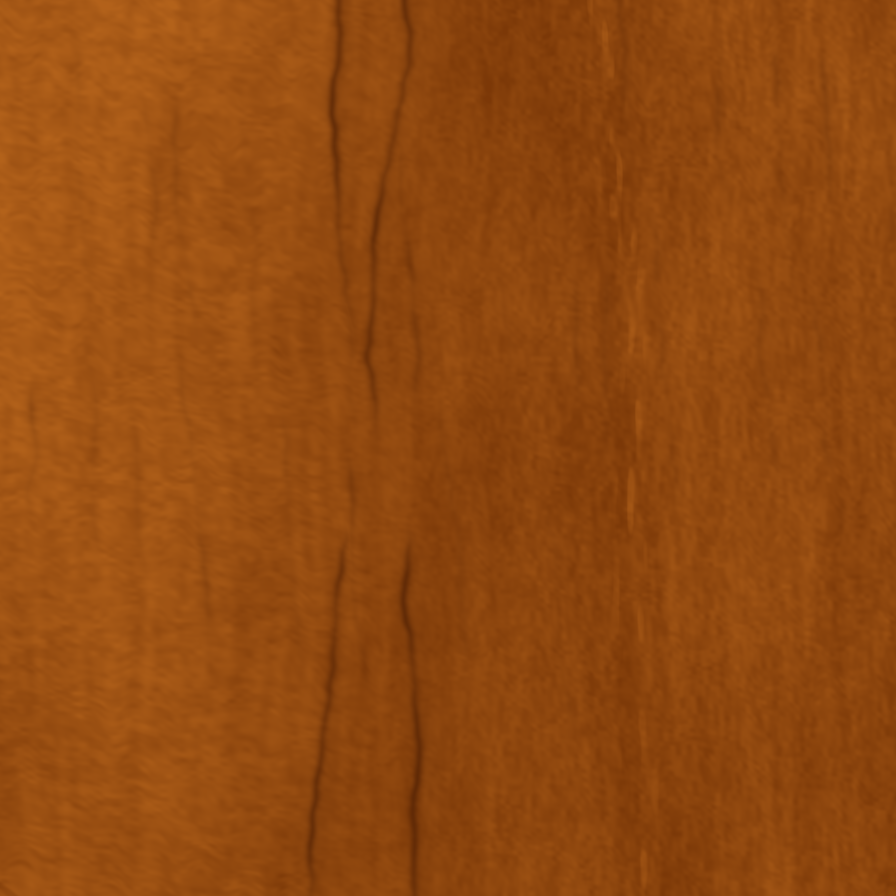
This texture is drawn by a Shadertoy shader. Its source:

```glsl
#define DARK_WOOD vec3(0.505, 0.236, 0.036)
#define LIGHT_WOOD vec3(0.668, 0.358, 0.092)
#define VEIN_COLOR vec3(0.33, 0.135, 0.016)
#define STREAK_CONTRAST 0.42
#define FLECK_CONTRAST 0.56
#define CLOUD_CONTRAST 0.5
#define VEIN_WIDTH 0.0048
#define SEAM_X 0.70
#define FAINT_VEINS 26

float hash(vec2 p) {
    vec3 q = fract(vec3(p.xyx) * 0.1031);
    q += dot(q, q.yzx + 33.33);
    return fract((q.x + q.y) * q.z);
}

float noise(vec2 p) {
    vec2 cell = floor(p), f = fract(p);
    f = f * f * (3.0 - 2.0 * f);
    float low = mix(hash(cell), hash(cell + vec2(1, 0)), f.x);
    float high = mix(hash(cell + vec2(0, 1)), hash(cell + vec2(1, 1)), f.x);
    return mix(low, high, f.y);
}

float fbm(vec2 p) {
    float sum = 0.0, gain = 0.5;
    for (int i = 0; i < 4; i++) {
        sum += gain * noise(p);
        p = mat2(0.8, 0.6, -0.6, 0.8) * p * 2.03 + 17.0;
        gain *= 0.5;
    }
    return sum / 0.9375;
}

// Dark core with a soft shoulder on its right side
float veinProfile(float d, float width) {
    float core = exp(-d * d / (width * width));
    float shoulder = exp(-abs(d) / (width * (d > 0.0 ? 3.0 : 1.5)));
    return 0.65 * core + 0.35 * shoulder;
}

float span(float y, float bottom, float top) {
    return smoothstep(bottom - 0.06, bottom + 0.1, y) * (1.0 - smoothstep(top - 0.04, top + 0.04, y));
}

float wander(float y, float seed) {
    float slow = noise(vec2(y * 5.0, seed)) - 0.5;
    float kinks = noise(vec2(y * 18.0, seed + 9.0)) - 0.5;
    float jitter = noise(vec2(y * 55.0, seed + 21.0)) - 0.5;
    return 0.017 * slow + 0.011 * kinks + 0.004 * jitter;
}

// Strong cluster: the outer pair runs low, the inner pair runs high and converges
float strongVeins(vec2 uv) {
    float dark = 0.0;
    for (int i = 0; i < 4; i++) {
        float k = float(i);
        bool upper = i == 1 || i == 2;
        float lean = i == 0 ? 0.13 * uv.y : 0.0;
        lean += i == 1 ? 0.06 * (0.85 - uv.y) : 0.0;
        lean += i == 2 ? 0.04 * smoothstep(0.72, 0.95, uv.y) : 0.0;
        float x = 0.338 + 0.04 * k + lean + wander(uv.y, 3.0 + 7.0 * k);
        float extent = upper ? span(uv.y, 0.63 - 0.11 * (k - 1.0), 1.2) : span(uv.y, -0.2, 0.39);
        float pressure = 0.35 + 0.6 * noise(vec2(uv.y * 16.0, k * 5.0));
        dark = max(dark, extent * pressure * veinProfile(uv.x - x, VEIN_WIDTH));
    }
    return dark;
}

// Scattered, broken growth lines, mostly in the upper half
float faintVeins(vec2 uv) {
    float dark = 0.0;
    for (int i = 0; i < FAINT_VEINS; i++) {
        float k = float(i);
        float middle = 0.3 + 0.65 * fract(0.71 + 0.382 * k);
        float x = fract(0.205 + 0.2361 * k) - 0.07 * (uv.y - middle) + wander(uv.y, 40.0 + 6.0 * k);
        float reach = 0.08 + 0.12 * hash(vec2(k, 5.0));
        float broken = smoothstep(0.2, 0.8, noise(vec2(uv.y * 24.0, 60.0 + k)));
        float strength = (0.1 + 0.3 * hash(vec2(k, 11.0))) * (0.3 + 0.7 * broken);
        dark = max(dark, span(uv.y, middle - reach, middle + reach) * strength * veinProfile(uv.x - x, VEIN_WIDTH));
    }
    return dark;
}

void mainImage(out vec4 fragColor, in vec2 fragCoord) {
    vec2 uv = fragCoord / iResolution.xy;
    float bend = 0.035 * (fbm(uv * vec2(4.0, 3.0)) - 0.5);
    vec2 grain = vec2(uv.x + bend, uv.y);

    // Broad shading: bright upper left, dark centre, mid-toned right plank
    float rightSide = smoothstep(SEAM_X - 0.015, SEAM_X + 0.06, grain.x);
    float leftTone = mix(0.56, 0.98, uv.y);
    float rightTone = 0.22 + rightSide * (0.04 + 0.22 * uv.y);
    float tone = mix(leftTone, rightTone, smoothstep(0.12, 0.6, grain.x));
    tone += CLOUD_CONTRAST * (fbm(uv * vec2(7.0, 6.0) + 4.0) - 0.5);

    // Long vertical streaks, the finest ones shorter
    float streak = 0.45 * noise(grain * vec2(34.0, 3.0)) + 0.55 * noise(grain * vec2(85.0, 8.0) + 8.0);
    tone += STREAK_CONTRAST * (streak - 0.5);

    // Short ragged cross flecks on the left, fine pores on the right
    vec2 tilted = uv + vec2(0.15 * uv.y, 0.12 * uv.x + bend);
    tilted.y += 0.012 * (noise(uv * vec2(40.0, 25.0)) - 0.5);
    float flecks = 0.5 * noise(tilted * vec2(50.0, 115.0)) + 0.5 * noise(tilted * vec2(110.0, 190.0));
    float pores = 0.5 * noise(grain * vec2(160.0, 55.0)) + 0.5 * noise(tilted * vec2(165.0, 170.0));
    tone += FLECK_CONTRAST * (mix(flecks, pores, smoothstep(0.25, 0.65, uv.x)) - 0.5);

    // Dark seam with small bright slivers beside it
    float seam = uv.x - SEAM_X - 0.045 * (0.5 - uv.y) - wander(uv.y, 90.0);
    tone -= 0.14 * exp(-abs(seam + 0.012) / 0.012);
    float sliver = smoothstep(0.55, 0.9, noise(grain * vec2(120.0, 26.0)));
    tone += 0.45 * sliver * exp(-seam * seam / 0.0003);

    vec3 color = mix(DARK_WOOD, LIGHT_WOOD, clamp(tone, -0.12, 1.2));
    float veins = max(strongVeins(uv), faintVeins(uv));
    fragColor = vec4(mix(color, VEIN_COLOR, 0.8 * veins), 1.0);
}
```
